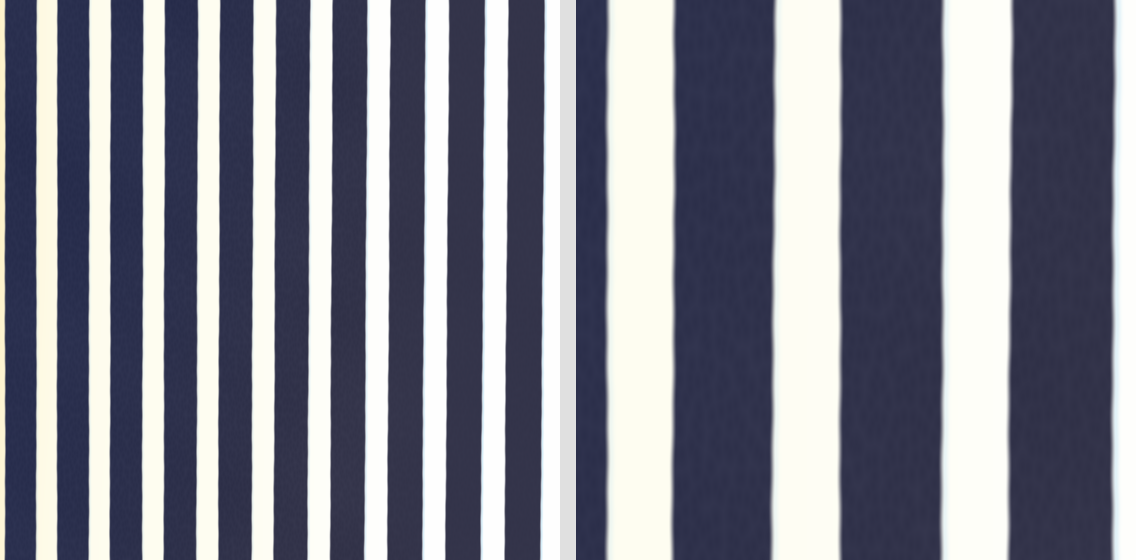
Left, the full canvas; right, a detail of the centre.
This pattern is drawn by a WebGL 1 fragment shader. Its source:

```glsl
precision highp float;

uniform vec2 u_resolution;

// Stripe layout: left edge of stripe n = START + PITCH * n + GROWTH * n * n
const float START = 0.0091;
const float PITCH = 0.0928;
const float GROWTH = 0.00079;
const float DARK_SHARE = 0.602;
const float TAPER = 0.0085;        // narrowing towards the bottom
const float EDGE_SOFTNESS = 0.0021;
const float EDGE_WOBBLE = 0.0004;

// Colours
const vec3 NAVY_LEFT = vec3(0.160, 0.182, 0.305);
const vec3 NAVY_RIGHT = vec3(0.202, 0.204, 0.290);
const vec3 CREAM = vec3(0.995, 0.950, 0.790);
const vec3 IVORY = vec3(0.996, 0.993, 0.945);
const vec3 WHITE = vec3(0.996, 0.998, 0.998);
const vec3 FRINGE = vec3(0.68, 0.86, 0.95);
const float FRINGE_STRENGTH = 0.5;

// Cloth grain
const vec2 GRAIN_SCALE = vec2(190.0, 85.0);
const float GRAIN_AMOUNT = 0.022;
const float CLOUD_AMOUNT = 0.009;

vec2 hash2(vec2 p) {
  vec2 q = vec2(dot(p, vec2(127.1, 311.7)), dot(p, vec2(269.5, 183.3)));
  return fract(sin(q) * 4375.85);
}

// Distance to the nearest scattered point
float cellular(vec2 p) {
  vec2 cell = floor(p);
  vec2 local = fract(p);
  float nearest = 2.0;
  for (int j = -1; j <= 1; j++) {
    for (int i = -1; i <= 1; i++) {
      vec2 offset = vec2(float(i), float(j));
      nearest = min(nearest, length(offset + hash2(cell + offset) - local));
    }
  }
  return nearest;
}

// Broad unevenness of the dye
float clouds(vec2 p) {
  return (sin(p.x * 9.0 + 2.0 * sin(p.y * 7.0))
        + sin(p.y * 13.0 + 3.0 * sin(p.x * 6.0) + 1.0)
        + 0.6 * sin(p.y * 31.0 + p.x * 17.0)) / 2.6;
}

// Irregularity of a woven edge along its length
float wobble(float y, float seed) {
  return 0.9 * sin(y * 11.0 + seed * 2.3)
       + 0.5 * sin(y * 47.0 + seed * 5.1)
       + 0.4 * sin(y * 173.0 + seed * 1.7);
}

// Continuous stripe index at a horizontal position
float stripeIndex(float x) {
  float root = sqrt(max(PITCH * PITCH + 4.0 * GROWTH * (x - START), 0.0));
  return (root - PITCH) / (2.0 * GROWTH);
}

void main() {
  vec2 uv = gl_FragCoord.xy / u_resolution;

  // Signed distance to the stripe edge, negative inside the dark band
  float index = stripeIndex(uv.x / (1.0 - TAPER * (1.0 - uv.y)));
  float shifted = index - 0.5 * DARK_SHARE + 0.5;
  float offset = fract(shifted) - 0.5;
  float side = offset < 0.0 ? -1.0 : 1.0;
  float localPitch = PITCH + 2.0 * GROWTH * index;
  float dist = (abs(offset) - 0.5 * DARK_SHARE) * localPitch;
  dist += EDGE_WOBBLE * wobble(uv.y, floor(shifted) + 0.37 * side);

  // Pale ground, yellowed towards the left
  vec3 ground = mix(IVORY, WHITE, smoothstep(0.35, 0.78, uv.x));
  float yellowing = exp(-uv.x * 13.0) * mix(0.65, 1.0, smoothstep(0.0, 0.6, uv.y));
  ground = mix(ground, CREAM, yellowing);

  // Cool halo just outside each right-hand edge
  float halo = exp(-pow((dist - 0.0022) / 0.0018, 2.0));
  float haloShare = mix(0.35, 1.0, smoothstep(0.4, 0.9, uv.x)) * step(0.0, side);
  ground = mix(ground, FRINGE, FRINGE_STRENGTH * halo * haloShare);

  // Dark dye, bluer at the upper left and flatter at the right
  float fade = smoothstep(0.05, 0.75, uv.x + 0.25 * (0.5 - uv.y));
  vec3 dye = mix(NAVY_LEFT, NAVY_RIGHT, fade);
  float grain = cellular(uv * GRAIN_SCALE) - 0.45;
  float wear = GRAIN_AMOUNT * grain + CLOUD_AMOUNT * clouds(uv);
  dye += wear * mix(1.0, 0.35, smoothstep(0.55, 0.85, uv.x));

  float soft = max(EDGE_SOFTNESS, 0.8 / u_resolution.x);
  vec3 color = mix(dye, ground, smoothstep(-soft, soft, dist));
  gl_FragColor = vec4(color, 1.0);
}
```
